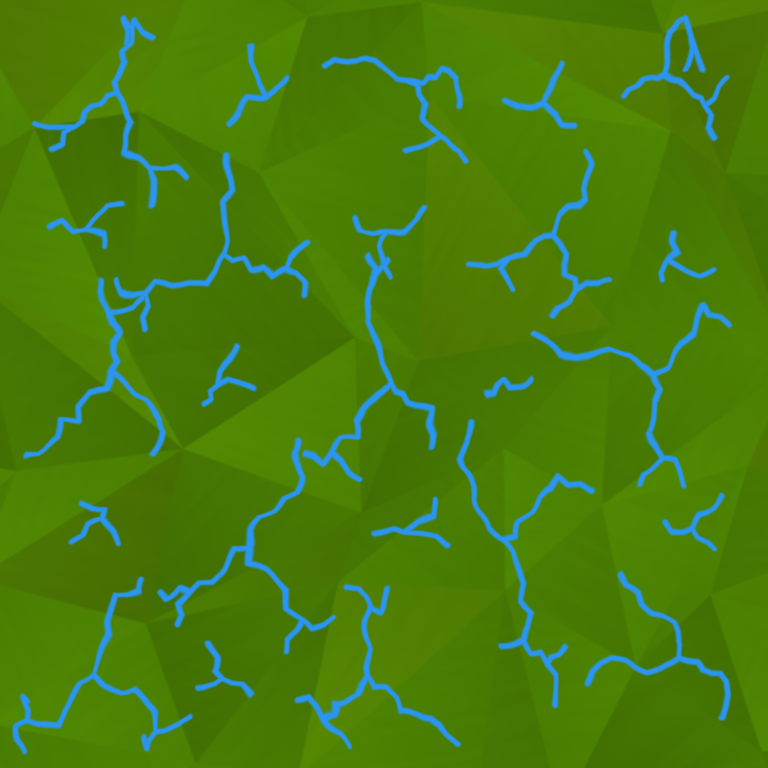
Give the GLSL for this texture, as a Shadertoy shader.

```glsl
const vec3 GRASS = vec3(0.288, 0.490, 0.008);
const vec3 DRY_TINT = vec3(0.022, -0.014, 0.0);
const vec3 WATER = vec3(0.165, 0.585, 0.950);

const float FACET_CELLS = 5.0;      // facet grid cells per canvas
const float FACET_JITTER = 0.38;    // corner shift, in cells
const float FACET_SOFT = 0.012;     // blur of facet borders, in cells
const float FACET_CONTRAST = 0.17;
const float SLOPE_CONTRAST = 0.07;
const float STREAK_CONTRAST = 0.025;

const int RIVER_GRID = 5;           // river systems per side
const float RIVER_SPACING = 0.187;
const float RIVER_JITTER = 0.036;
const float RIVER_REACH = 0.24;
const float RIVER_HALF_WIDTH = 0.0037;
const float RIVER_SOFT = 0.0022;
const float RIVER_STEP = 0.0175;
const float RIVER_WIGGLE = 0.85;    // heading change, in radians
const float BORDER = 0.022;         // strip kept free of water
const float TAU = 6.2831853;

float hash(vec2 p) {
    vec3 q = fract(vec3(p.xyx) * 0.1031);
    q += dot(q, q.yzx + 33.33);
    return fract((q.x + q.y) * q.z);
}

vec2 hash2(vec2 p) {
    return vec2(hash(p + 17.3), hash(p + 71.9));
}

float noise(vec2 p) {
    vec2 i = floor(p), f = fract(p);
    f = f * f * (3.0 - 2.0 * f);
    vec2 e = vec2(0.0, 1.0);
    return mix(mix(hash(i), hash(i + e.yx), f.x),
               mix(hash(i + e.xy), hash(i + e.yy), f.x), f.y);
}

vec2 direction(float angle) {
    return vec2(cos(angle), sin(angle));
}

// Faceted ground
vec2 corner(vec2 id) {
    return id + (hash2(id) - 0.5) * 2.0 * FACET_JITTER;
}

float edgeSide(vec2 p, vec2 a, vec2 b) {
    vec2 e = b - a;
    return (e.x * (p.y - a.y) - e.y * (p.x - a.x)) / length(e);
}

vec4 facet(vec2 p, vec2 a, vec2 b, vec2 c, vec2 seed) {
    float inside = min(edgeSide(p, a, b), min(edgeSide(p, b, c), edgeSide(p, c, a)));
    float weight = smoothstep(-FACET_SOFT, FACET_SOFT, inside);
    if (weight <= 0.0) return vec4(0.0);
    vec2 along = direction(TAU * hash(seed + 5.7));
    vec2 local = p - (a + b + c) / 3.0;
    vec2 grain = vec2(dot(local, along), dot(local, vec2(-along.y, along.x)));
    float light = 1.0 + FACET_CONTRAST * (hash(seed) - 0.5);
    light += SLOPE_CONTRAST * clamp(grain.x, -0.6, 0.6);
    light += STREAK_CONTRAST * (noise(grain * vec2(1.5, 22.0) + seed * 9.0) - 0.5);
    float dry = smoothstep(0.78, 1.0, hash(seed + 9.1));
    return vec4(GRASS * light + DRY_TINT * dry, 1.0) * weight;
}

vec3 ground(vec2 uv) {
    vec2 p = uv * FACET_CELLS + 20.0;
    vec4 sum = vec4(GRASS, 1.0) * 0.001;
    for (int y = -1; y <= 1; y++)
    for (int x = -1; x <= 1; x++) {
        vec2 id = floor(p) + vec2(x, y);
        vec2 a = corner(id), b = corner(id + vec2(1, 0));
        vec2 c = corner(id + vec2(1, 1)), d = corner(id + vec2(0, 1));
        vec2 seed = id * 2.0 + 100.0;
        if (hash(id + 3.1) < 0.5) {
            sum += facet(p, a, b, c, seed) + facet(p, a, c, d, seed + 0.5);
        } else {
            sum += facet(p, a, b, d, seed) + facet(p, b, c, d, seed + 0.5);
        }
    }
    return sum.rgb / sum.a;
}

// Branching rivers
vec2 foldInside(vec2 p) {
    p = BORDER + abs(p - BORDER);
    return 1.0 - BORDER - abs(1.0 - BORDER - p);
}

float segment(vec2 p, vec2 a, vec2 b) {
    vec2 e = b - a;
    return length(p - a - e * clamp(dot(p - a, e) / dot(e, e), 0.0, 1.0));
}

// Distance to a wandering stroke; moves "tip" to its end
float stroke(vec2 p, inout vec2 tip, float heading, float stepSize, int steps, vec2 seed) {
    float d = 1.0;
    for (int i = 0; i < steps; i++) {
        float turn = (hash(seed + float(i) * 1.37) - 0.5) * 2.0 * RIVER_WIGGLE;
        vec2 next = tip + stepSize * direction(heading + turn);
        d = min(d, segment(p, foldInside(tip), foldInside(next)));
        tip = next;
    }
    return d;
}

float riverSystem(vec2 p, vec2 centre, vec2 id, bool large) {
    float d = 1.0;
    float turn = TAU * hash(id + 41.0);
    int arms = !large && hash(id + 43.0) < 0.25 ? 2 : 3;
    for (int i = 0; i < arms; i++) {
        vec2 seed = id * 7.0 + float(i) * 13.1 + 50.0;
        float heading = turn + TAU / 3.0 * (float(i) + 0.5 * (hash(seed) - 0.5));
        float size = RIVER_STEP * mix(0.6, 1.3, hash(seed + 2.0));
        vec2 tip = centre;
        d = min(d, stroke(p, tip, heading, size, large ? 6 : 3, seed + 4.0));
        for (float side = -1.0; large && side < 2.0; side += 2.0) {
            vec2 twigSeed = seed + 20.0 + side * 3.3;
            if (hash(twigSeed) < 0.2) continue;
            vec2 twigTip = tip;
            float fork = heading + side * mix(0.6, 1.1, hash(twigSeed + 1.0));
            d = min(d, stroke(p, twigTip, fork, RIVER_STEP * 0.92, 3, twigSeed + 2.0));
        }
    }
    return d;
}

float rivers(vec2 uv) {
    vec2 bend = vec2(noise(uv * 38.0), noise(uv * 38.0 + 57.0)) - 0.5;
    vec2 p = uv + 0.009 * bend;
    float d = 1.0;
    for (int y = 0; y < RIVER_GRID; y++)
    for (int x = 0; x < RIVER_GRID; x++) {
        vec2 id = vec2(x, y);
        vec2 centre = 0.5 + (id - 0.5 * float(RIVER_GRID - 1)) * RIVER_SPACING;
        centre += (hash2(id + 30.0) - 0.5) * 2.0 * RIVER_JITTER;
        bool large = (x + y) % 2 == 0;
        if (distance(p, centre) > (large ? RIVER_REACH : 0.4 * RIVER_REACH)) continue;
        d = min(d, riverSystem(p, centre, id, large));
    }
    return d;
}

void mainImage(out vec4 fragColor, in vec2 fragCoord) {
    vec2 uv = fragCoord / iResolution.xy;
    float soft = max(RIVER_SOFT, 0.7 / iResolution.y);
    float water = 1.0 - smoothstep(-soft, soft, rivers(uv) - RIVER_HALF_WIDTH);
    fragColor = vec4(mix(ground(uv), WATER, water), 1.0);
}
```
